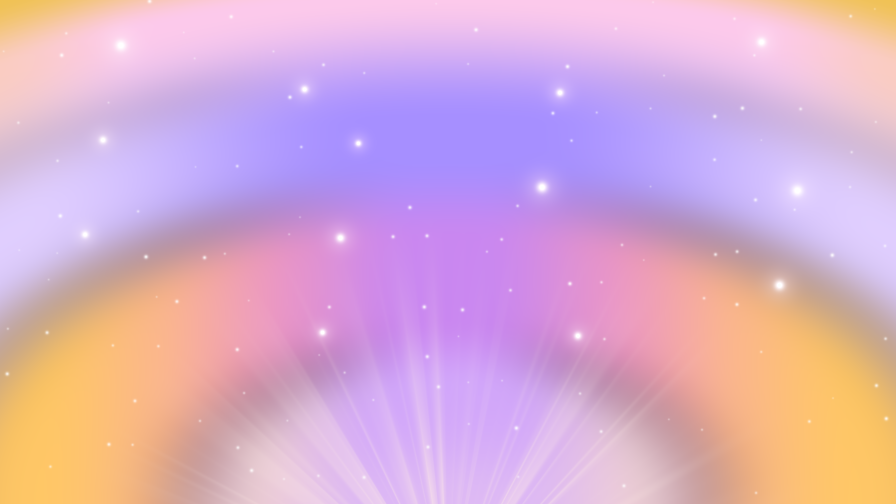
Give the GLSL for this background, as a WebGL 2 fragment shader.

```glsl
#version 300 es
precision highp float;

#define ARCH_SQUASH 0.59
#define DOME_RADIUS 0.30
#define ARCH_RADIUS 0.61
#define RIM_RADIUS 0.89
#define CORNER_RADIUS 1.07
#define RAY_ORIGIN vec2(0.0, -0.20)
#define RAY_STRENGTH 0.34
#define STAR_COUNT 13
#define STAR_SIZE 0.011
#define DUST_CELL 0.092
#define DUST_SIZE 0.0032

uniform vec2 u_resolution;
out vec4 fragColor;

const vec3 VIOLET = vec3(0.79, 0.53, 0.94);
const vec3 ROSE = vec3(0.92, 0.59, 0.77);
const vec3 SALMON = vec3(0.98, 0.70, 0.58);
const vec3 GOLD = vec3(1.00, 0.78, 0.40);
const vec3 PERIWINKLE = vec3(0.65, 0.56, 1.00);
const vec3 LAVENDER = vec3(0.88, 0.81, 1.00);
const vec3 PINK = vec3(0.99, 0.79, 0.92);
const vec3 PEACH = vec3(0.98, 0.80, 0.76);
const vec3 AMBER = vec3(0.94, 0.76, 0.33);
const vec3 DOME = vec3(0.82, 0.65, 0.98);
const vec3 DOME_EDGE = vec3(0.93, 0.80, 0.84);
const vec3 STAR_GLOW = vec3(1.00, 0.74, 0.86);

float hash1(float n) {
    return fract(sin(n * 127.1 + 3.7) * 4375.85);
}

vec2 hash2(vec2 p) {
    vec2 q = vec2(dot(p, vec2(127.1, 311.7)), dot(p, vec2(269.5, 183.3)));
    return fract(sin(q) * 4375.85);
}

float noise1(float x) {
    float cell = floor(x);
    float f = fract(x);
    return mix(hash1(cell), hash1(cell + 1.0), f * f * (3.0 - 2.0 * f));
}

float bell(float x, float width) {
    return exp(-x * x / (width * width));
}

// Nested arches whose hue warms toward the sides
vec3 arches(vec2 p) {
    float r = length(vec2(p.x * ARCH_SQUASH, p.y));
    float side = abs(p.x);

    vec3 warm = mix(VIOLET, ROSE, smoothstep(0.06, 0.38, side));
    warm = mix(warm, SALMON, smoothstep(0.30, 0.58, side));
    warm = mix(warm, GOLD, smoothstep(0.48, 0.82, side));
    vec3 dome = mix(DOME, DOME_EDGE, smoothstep(0.12, 0.40, side));
    vec3 cool = mix(PERIWINKLE, LAVENDER, smoothstep(0.15, 0.85, side));
    vec3 rim = mix(PINK, PEACH, smoothstep(0.60, 0.90, side));

    vec3 col = mix(dome, warm, smoothstep(-0.07, 0.07, r - DOME_RADIUS));
    col = mix(col, cool, smoothstep(-0.09, 0.08, r - ARCH_RADIUS));
    col = mix(col, rim, smoothstep(-0.13, 0.12, r - RIM_RADIUS));
    col = mix(col, AMBER, smoothstep(-0.06, 0.06, r - CORNER_RADIUS));

    // Muted seams between the bands
    float seam = 0.17 * bell(r - DOME_RADIUS, 0.06) * smoothstep(0.04, 0.32, side);
    seam += 0.18 * bell(r - ARCH_RADIUS, 0.06) * smoothstep(0.05, 0.60, side);
    seam += 0.09 * bell(r - RIM_RADIUS + 0.03, 0.06) * smoothstep(0.20, 0.60, side);
    return col * (1.0 - seam);
}

// Thin beams fanning up from below the lower edge
float rays(vec2 p) {
    vec2 d = p - RAY_ORIGIN;
    float angle = atan(d.x, d.y);
    float beams = pow(noise1(angle * 19.0 + 40.0), 4.0);
    beams += 0.8 * pow(noise1(angle * 47.0 + 90.0), 5.0);
    return beams * (1.0 - smoothstep(0.22, 0.80, length(d)));
}

// Large soft stars spread by a low-discrepancy sequence
vec3 stars(vec2 p, float aspect) {
    vec3 light = vec3(0.0);
    for (int i = 0; i < STAR_COUNT; i++) {
        float n = float(i);
        vec2 spot = fract(vec2(0.755, 0.570) * n + vec2(0.34, 0.81));
        vec2 center = vec2((spot.x - 0.5) * aspect, mix(0.28, 0.95, spot.y));
        float size = STAR_SIZE * mix(0.5, 1.1, hash1(n + 8.0));
        float d = length(p - center);
        light += vec3(0.9) * bell(d, size) + STAR_GLOW * 0.32 * bell(d, size * 3.2);
    }
    return light;
}

// Fine dust: at most one speck in each grid cell
float dust(vec2 p) {
    vec2 cell = floor(p / DUST_CELL);
    vec2 spot = mix(vec2(0.15), vec2(0.85), hash2(cell));
    vec2 kind = hash2(cell + 57.0);
    float d = length(p - (cell + spot) * DUST_CELL);
    float size = DUST_SIZE * mix(0.6, 1.2, kind.y);
    return step(0.45, kind.x) * mix(0.3, 0.9, kind.y) * bell(d, size);
}

void main() {
    float aspect = u_resolution.x / u_resolution.y;
    vec2 p = gl_FragCoord.xy / u_resolution.y - vec2(0.5 * aspect, 0.0);

    vec3 col = arches(p);
    float baseGlow = 0.28 * bell(p.y, 0.12) * bell(p.x, 0.36);
    col = mix(col, vec3(1.0, 0.93, 0.90), clamp(RAY_STRENGTH * rays(p) + baseGlow, 0.0, 1.0));

    // Screen blending keeps highlights soft
    vec3 light = clamp(stars(p, aspect) + dust(p), 0.0, 1.0);
    col = 1.0 - (1.0 - col) * (1.0 - light);
    fragColor = vec4(clamp(col, 0.0, 1.0), 1.0);
}
```
